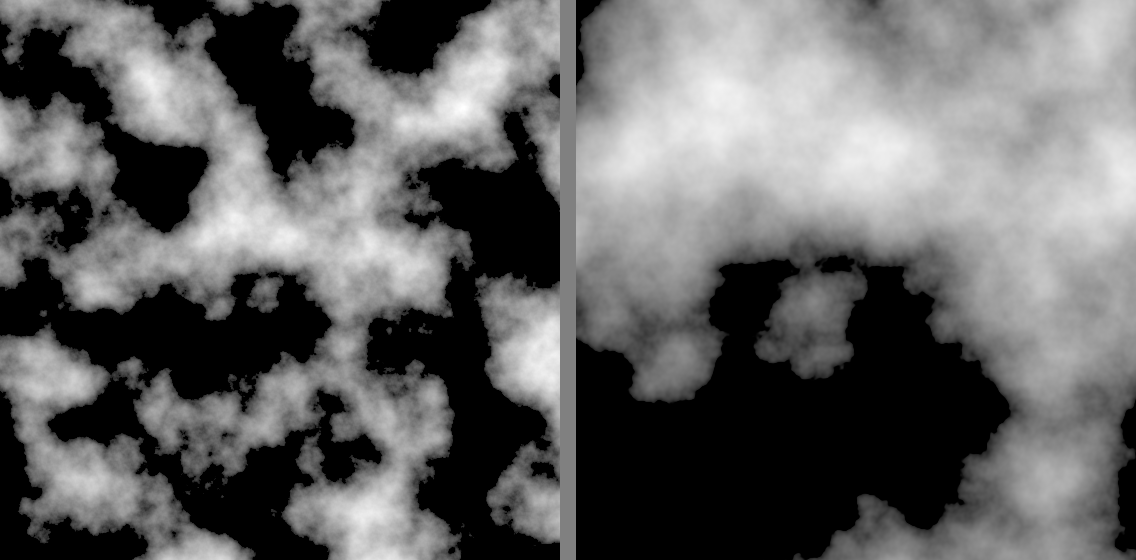
Left: the whole. Right: its middle third, enlarged.
This texture is drawn by a WebGL 1 fragment shader. Its source:

```glsl
precision highp float;
// Soft grey clouds with ragged rims drifting over pure black.
// Octaves of gradient noise are summed to a density, cut off at a cover
// level, and lifted by a power curve so the rims rise fast and cores glow.

uniform vec2 u_resolution;

const float CLOUD_SCALE = 4.8;    // noise cells across the canvas
const int   OCTAVES     = 7;
const float GAIN        = 0.5;    // amplitude ratio between octaves
const float LACUNARITY  = 2.03;   // frequency ratio between octaves
const float OCTAVE_TURN = 0.65;   // rotation between octaves, radians
const float COVER       = 0.112;  // raises the share of cloud over black
const float RIM_WIDTH   = 0.012;  // density range that smooths the rim
const float BRIGHTNESS  = 1.06;
const float TONE_POWER  = 0.44;
const vec2  SEED_OFFSET = vec2(17.3, 41.7);
const vec3  CLOUD_COLOR = vec3(1.0);
const float TAU         = 6.2831853;

float hash(vec2 p) {
  return fract(sin(dot(p, vec2(127.1, 311.7))) * 43758.5453);
}

// Slope contribution of one lattice corner with a random unit gradient
float cornerSlope(vec2 cell, vec2 toPoint) {
  float angle = TAU * hash(cell);
  return dot(vec2(cos(angle), sin(angle)), toPoint);
}

float gradientNoise(vec2 p) {
  vec2 cell = floor(p);
  vec2 f = fract(p);
  vec2 w = f * f * f * (f * (f * 6.0 - 15.0) + 10.0);
  vec2 e = vec2(1.0, 0.0);
  float low  = mix(cornerSlope(cell, f),
                   cornerSlope(cell + e.xy, f - e.xy), w.x);
  float high = mix(cornerSlope(cell + e.yx, f - e.yx),
                   cornerSlope(cell + e.xx, f - e.xx), w.x);
  return mix(low, high, w.y);
}

// Sum of octaves, each turned and shifted to hide the lattice
float cloudNoise(vec2 p) {
  float c = cos(OCTAVE_TURN);
  float s = sin(OCTAVE_TURN);
  mat2 nextOctave = LACUNARITY * mat2(c, s, -s, c);
  float sum = 0.0;
  float amplitude = 1.0;
  for (int i = 0; i < OCTAVES; i++) {
    sum += amplitude * gradientNoise(p);
    p = nextOctave * p + SEED_OFFSET;
    amplitude *= GAIN;
  }
  return sum;
}

void main() {
  vec2 uv = gl_FragCoord.xy / min(u_resolution.x, u_resolution.y);
  float density = max(cloudNoise(uv * CLOUD_SCALE + SEED_OFFSET) + COVER, 0.0);

  // Tone curve with a smoothed rim
  float rim = smoothstep(0.0, RIM_WIDTH, density);
  float light = BRIGHTNESS * pow(max(density, 1e-5), TONE_POWER) * rim;
  gl_FragColor = vec4(CLOUD_COLOR * min(light, 1.0), 1.0);
}
```
